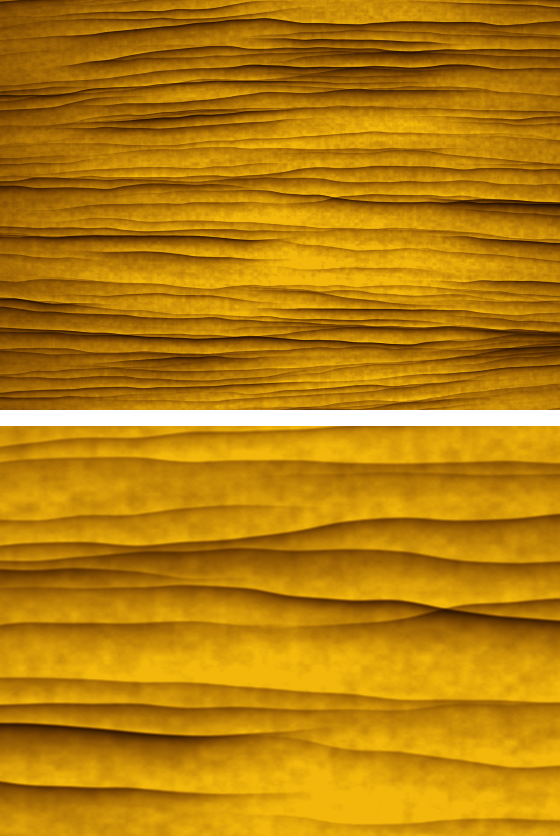
Top, the full canvas; bottom, a detail of the centre.
Write a Shadertoy shader that draws this texture.

```glsl
// Backlit golden crinkled cloth with irregular, mostly horizontal pleats.

const int FOLD_COUNT = 86;
const float FOLD_BOTTOM = -0.14;
const float FOLD_TOP = 1.08;

float hash(vec2 p) {
    vec3 q = fract(vec3(p.xyx) * 0.1031);
    q += dot(q, q.yzx + 33.33);
    return fract((q.x + q.y) * q.z);
}

float noise(vec2 p) {
    vec2 cell = floor(p);
    vec2 f = fract(p);
    f = f * f * (3.0 - 2.0 * f);
    float low = mix(hash(cell), hash(cell + vec2(1.0, 0.0)), f.x);
    float high = mix(hash(cell + vec2(0.0, 1.0)), hash(cell + 1.0), f.x);
    return mix(low, high, f.y);
}

float fbm(vec2 p) {
    float sum = 0.0;
    float gain = 0.533;
    for (int i = 0; i < 4; i++) {
        sum += gain * noise(p);
        p = p * 2.03 + 17.3;
        gain *= 0.5;
    }
    return sum;
}

// Shared drift of the pleats: arched above, falling in the middle, rising below
float drift(float u, float level) {
    float arch = 0.06 * sin(2.2 * u) * smoothstep(0.35, 0.75, level);
    float offset = (level - 0.36) / 0.17;
    float fall = -0.07 * u * exp(-offset * offset);
    float rise = 0.08 * u * u * (1.0 - smoothstep(0.02, 0.28, level));
    return arch + fall + rise;
}

// Height of one crease line, with slow bends and small kinks
float creaseHeight(float x, float u, float level, float id) {
    float bend = 0.034 * (noise(vec2(x * 2.0 + 5.0, id * 7.0)) - 0.5);
    float kink = 0.012 * (noise(vec2(x * 8.0, id * 5.0 + 90.0)) - 0.5);
    float crimp = 0.004 * (noise(vec2(x * 23.0, id * 9.0 + 30.0)) - 0.5);
    return level + drift(u, level) + bend + kink + crimp;
}

// Returns shadow below the crease (x) and lit rim above it (y)
vec2 creaseShade(float below, float width, float soft) {
    float side = smoothstep(-soft, soft, below);
    float depth = max(below, 0.0);
    float shadow = 0.72 * exp(-depth / width) + 0.28 * exp(-depth / 0.004);
    float rim = (1.0 - side) * exp(min(below, 0.0) / 0.006);
    return vec2(side * shadow, rim);
}

float pleats(vec2 p, float u, float tone, float soft) {
    for (int i = 0; i < FOLD_COUNT; i++) {
        float id = float(i) + 1.0;
        float jitter = hash(vec2(id, 3.0));
        float level = mix(FOLD_BOTTOM, FOLD_TOP, (id + jitter) / float(FOLD_COUNT));
        float weight = hash(vec2(id, 11.0));
        float fade = smoothstep(0.22, 0.72, noise(vec2(p.x * 2.3, id * 3.0 + 40.0)));
        float strength = fade * mix(0.34, 0.92, weight * weight);
        float width = mix(0.005, 0.022, hash(vec2(id, 23.0)));
        float below = creaseHeight(p.x, u, level, id) - p.y;
        vec2 shade = creaseShade(below, width * (0.6 + 0.5 * fade), soft);
        tone *= 1.0 - strength * shade.x;
        tone += 0.24 * strength * shade.y * (1.0 - tone * 0.5);
    }
    return tone;
}

// Mottled fibres, faint upright threads and lengthwise ripples
float clothGrain(vec2 p, float flowY) {
    float mottle = fbm(p * vec2(85.0, 115.0)) - 0.5;
    float threads = noise(p * vec2(190.0, 40.0)) - 0.5;
    float ripples = fbm(vec2(p.x * 3.0, flowY * 44.0)) - 0.5;
    return 0.22 * mottle + 0.04 * threads + 0.30 * ripples;
}

// Brown shadows through amber to yellow gold
vec3 goldRamp(float tone) {
    float green = tone * (0.41 + 0.365 * tone);
    return vec3(tone, green, 0.045 * tone * tone);
}

void mainImage(out vec4 fragColor, in vec2 fragCoord) {
    vec2 uv = fragCoord / iResolution.xy;
    vec2 p = fragCoord / iResolution.y;
    float soft = max(0.0016, 0.7 / iResolution.y);

    // Glow behind the cloth, right of the centre
    vec2 fromGlow = (uv - vec2(0.58, 0.42)) * vec2(1.3, 0.9);
    float glow = 0.92 - 0.5 * dot(fromGlow, fromGlow);

    float flowY = p.y - drift(uv.x, p.y);
    float tone = glow * (1.0 + clothGrain(p, flowY));
    tone = pleats(p, uv.x, tone, soft);

    fragColor = vec4(goldRamp(clamp(tone, 0.06, 0.95)), 1.0);
}
```
